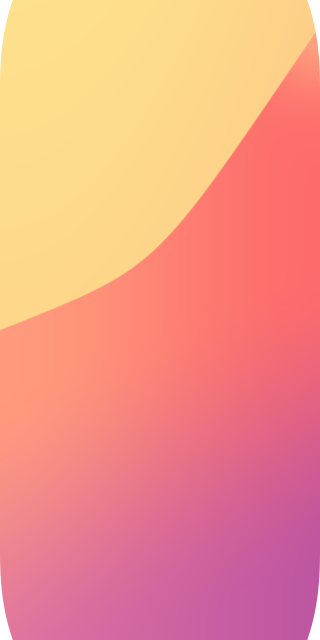
A WebGL 1 fragment shader for this background:

```glsl
precision highp float;
// A warm wallpaper panel: a pale yellow field above a sweeping curve, and below it
// a peach-to-coral gradient sinking into pink and violet. The curve is a softplus
// bend between two slopes; the panel corners taper off into white.

#define CURVE_START 0.484
#define SLOPE_LEFT 0.195
#define SLOPE_GAIN 0.545
#define BEND_X 0.485
#define BEND_WIDTH 0.085
#define CORNER_SIZE vec2(0.040, 0.143)
#define CORNER_POWER 2.5
#define DUSK_TILT 0.2
#define DUSK_RANGE vec2(-0.10, 0.40)
#define GLOW_CENTRE vec2(1.0, 0.955)
#define GLOW_RADIUS 0.19

uniform vec2 u_resolution;

// Height of the dividing curve (x) and its slope (y).
vec2 divider(float x) {
  float e = exp((x - BEND_X) / BEND_WIDTH);
  float height = CURVE_START + SLOPE_LEFT * x
               + SLOPE_GAIN * BEND_WIDTH * log(1.0 + e);
  return vec2(height, SLOPE_LEFT + SLOPE_GAIN * e / (1.0 + e));
}

// Yellow field, deepening to the right and downwards.
vec3 skyColor(vec2 uv) {
  vec3 lemon = vec3(0.996, 0.882, 0.549);
  vec3 apricot = vec3(0.992, 0.792, 0.530);
  float depth = 0.8 * uv.x * uv.x + 0.9 * (1.0 - uv.y);
  return mix(lemon, apricot, clamp(depth, 0.0, 1.0));
}

// Warm upper tones fading along a tilted band into the cool lower ones.
vec3 duskColor(vec2 uv, float aspect) {
  vec3 peach = vec3(1.0, 0.604, 0.490);
  vec3 coral = vec3(0.992, 0.424, 0.420);
  vec3 pink = vec3(0.870, 0.450, 0.635);
  vec3 violet = vec3(0.745, 0.333, 0.630);
  vec3 glowColor = vec3(1.0, 0.640, 0.500);

  vec3 warm = mix(peach, coral, smoothstep(0.0, 1.0, uv.x));
  float reach = length((uv - GLOW_CENTRE) * vec2(1.0, aspect)) / GLOW_RADIUS;
  warm = mix(warm, glowColor, exp(-reach * reach));

  vec3 cool = mix(pink, violet, uv.x);
  float warmth = smoothstep(DUSK_RANGE.x, DUSK_RANGE.y, uv.y - DUSK_TILT * uv.x);
  return mix(cool, warm, warmth);
}

// Coverage of the panel, whose sides curve inwards near top and bottom.
float panelMask(vec2 uv, float pixel) {
  vec2 edge = min(uv, 1.0 - uv);
  float taper = max(1.0 - edge.y / CORNER_SIZE.y, 0.0);
  float inset = CORNER_SIZE.x * pow(taper, CORNER_POWER);
  return clamp((edge.x - inset) / pixel + 0.5, 0.0, 1.0);
}

void main() {
  vec2 uv = gl_FragCoord.xy / u_resolution;
  float aspect = u_resolution.y / u_resolution.x;
  float pixel = 1.0 / u_resolution.x;

  // Signed distance to the curve in canvas widths, positive above it.
  vec2 curve = divider(uv.x);
  float dist = (uv.y - curve.x) * aspect / length(vec2(1.0, curve.y * aspect));
  float above = smoothstep(-pixel, pixel, dist);

  vec3 color = mix(duskColor(uv, aspect), skyColor(uv), above);
  color = mix(vec3(1.0), color, panelMask(uv, pixel));
  gl_FragColor = vec4(color, 1.0);
}
```
